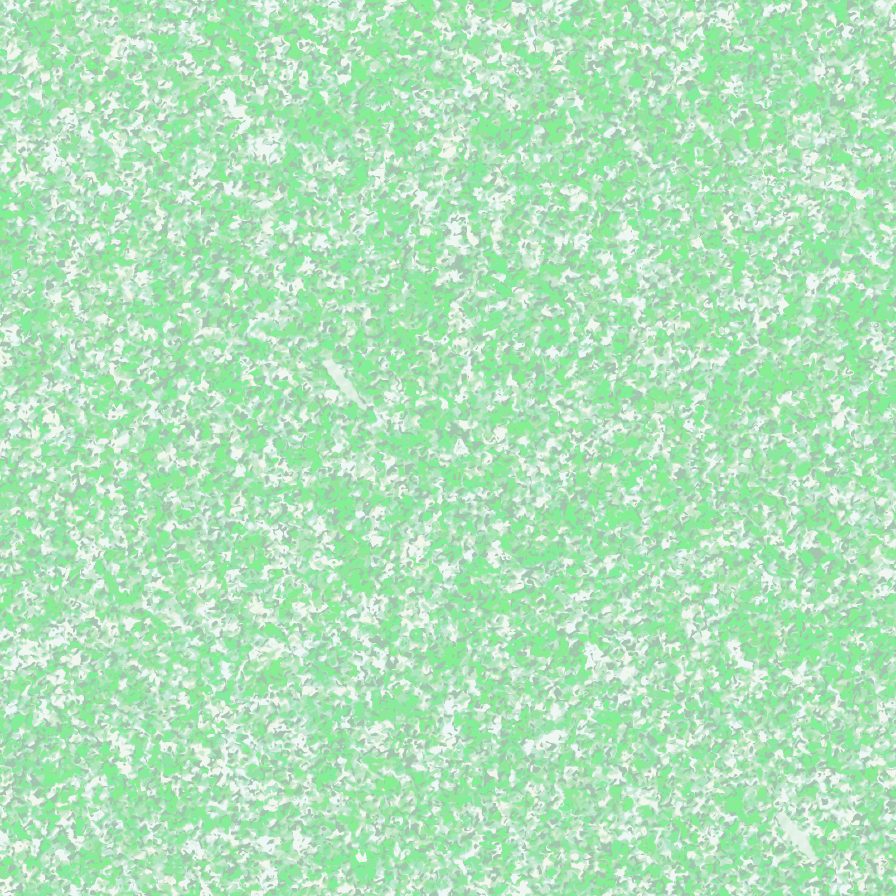
This texture is drawn by a WebGL 2 fragment shader. Its source:

```glsl
#version 300 es
precision highp float;

uniform vec2 u_resolution;
out vec4 outColor;

// Grain sizes, in cells per canvas height
const float FLAKE_CELLS = 98.0;
const float CHIP_CELLS = 185.0;
const float GRIT_CELLS = 250.0;
const float CLUSTER_CELLS = 34.0;
const float CLOUD_CELLS = 7.0;

// Strengths
const float FLAKE_WARP = 0.6;
const float CHIP_WARP = 0.7;
const float TONE_CONTRAST = 2.65;
const float TONE_SOFTNESS = 0.06;
const float TINT_AMOUNT = 0.045;
const vec2 SHADOW_OFFSET = vec2(-0.0016, 0.0020);
const mat2 CHIP_TURN = mat2(0.83, 0.56, -0.56, 0.83);
const mat2 GRIT_TURN = mat2(0.92, -0.39, 0.39, 0.92);

// Upper limits of the tones, from vivid to white
const vec4 TONE_LIMITS = vec4(0.17, 0.40, 0.66, 0.85);
const vec3 VIVID = vec3(0.51, 0.94, 0.58);
const vec3 GREEN = vec3(0.58, 0.89, 0.64);
const vec3 SOFT = vec3(0.68, 0.90, 0.73);
const vec3 PALE = vec3(0.79, 0.91, 0.82);
const vec3 WHITE = vec3(0.94, 0.97, 0.945);
const vec3 SHADE = vec3(0.64, 0.77, 0.685);

// Large pale splinters
const vec2 SPLINTER_START = vec2(0.388, 0.567);
const vec2 SPLINTER_STEP = vec2(0.505, -0.505);
const vec2 SPLINTER_HALF = vec2(0.021, -0.026);
const float SPLINTER_WIDTH = 0.0075;

uint scramble(uint n) {
    n = (n ^ (n >> 16)) * 0x7feb352du;
    n = (n ^ (n >> 15)) * 0x846ca68bu;
    return n ^ (n >> 16);
}

// Random value from 0 to 1 for a lattice cell
float hash(vec2 cell, uint seed) {
    uvec2 c = uvec2(ivec2(cell) + 4096);
    return float(scramble(c.x + scramble(c.y + scramble(seed))) >> 8) / 16777216.0;
}

// Smooth value noise from -1 to 1
float noise(vec2 p, uint seed) {
    vec2 cell = floor(p);
    vec2 f = p - cell;
    f = f * f * (3.0 - 2.0 * f);
    float low = mix(hash(cell, seed), hash(cell + vec2(1, 0), seed), f.x);
    float high = mix(hash(cell + vec2(0, 1), seed), hash(cell + 1.0, seed), f.x);
    return 2.0 * mix(low, high, f.y) - 1.0;
}

// Cell of the nearest scattered flake centre
vec2 nearestFlake(vec2 p) {
    vec2 base = floor(p);
    vec2 nearest = base;
    float best = 9.0;
    for (int y = -1; y <= 1; y++) {
        for (int x = -1; x <= 1; x++) {
            vec2 cell = base + vec2(x, y);
            vec2 d = cell + vec2(hash(cell, 1u), hash(cell, 2u)) - p;
            float dist = dot(d, d);
            if (dist < best) {
                best = dist;
                nearest = cell;
            }
        }
    }
    return nearest;
}

// Coverage of the tapered splinters with ragged rims
float splinters(vec2 p, float rag) {
    float cover = 0.0;
    for (int i = 0; i < 2; i++) {
        vec2 d = p - SPLINTER_START - float(i) * SPLINTER_STEP;
        float along = clamp(dot(d, SPLINTER_HALF) / dot(SPLINTER_HALF, SPLINTER_HALF), -1.0, 1.0);
        float width = SPLINTER_WIDTH * (0.85 - 0.3 * along - 0.45 * along * along) + 0.003 * rag;
        float dist = length(d - along * SPLINTER_HALF) - width;
        cover = max(cover, 1.0 - smoothstep(-0.001, 0.001, dist));
    }
    return cover;
}

vec3 tonePalette(float tone) {
    vec4 s = smoothstep(TONE_LIMITS - TONE_SOFTNESS, TONE_LIMITS + TONE_SOFTNESS, vec4(tone));
    vec3 color = mix(mix(VIVID, GREEN, s.x), SOFT, s.y);
    return mix(mix(color, PALE, s.z), WHITE, s.w);
}

vec3 surface(vec2 p) {
    // Ragged flakes, each with its own tone
    vec2 warp = vec2(noise(p * CHIP_CELLS, 3u), noise(p * CHIP_CELLS, 4u));
    vec2 flake = nearestFlake(p * FLAKE_CELLS + FLAKE_WARP * warp);
    float flakeTone = 2.0 * hash(flake, 5u) - 1.0;

    // Chips, clusters and broad clouds, spread evenly over the tone range
    vec2 chipWarp = CHIP_WARP * warp.yx;
    float chip = noise(CHIP_TURN * p * CHIP_CELLS + chipWarp, 6u);
    float cluster = noise(p * CLUSTER_CELLS, 7u);
    float cloud = noise(p * CLOUD_CELLS, 8u);
    float sum = 0.82 * flakeTone + 0.95 * chip + 0.28 * cluster + 0.2 * cloud;
    vec3 color = tonePalette(1.0 / (1.0 + exp(-TONE_CONTRAST * sum)));
    color += TINT_AMOUNT * (hash(flake, 9u) - 0.5) * vec3(-0.6, 0.0, 1.0);

    // Grey grit, denser in the shadow of raised chips
    float relief = noise(CHIP_TURN * (p + SHADOW_OFFSET) * CHIP_CELLS + chipWarp, 6u) - chip;
    float grit = 0.55 * relief + 0.8 * noise(GRIT_TURN * p * GRIT_CELLS + warp, 10u);
    color = mix(color, SHADE, smoothstep(0.28, 0.52, grit));

    vec3 splinterColor = mix(PALE, WHITE, 0.55 + 0.4 * chip);
    return mix(color, splinterColor, splinters(p, 0.6 * warp.x + 0.6 * chip));
}

void main() {
    // Four samples per pixel smooth the grain edges
    vec3 color = vec3(0.0);
    for (int i = 0; i < 4; i++) {
        vec2 offset = vec2(i & 1, i >> 1) * 0.5 - 0.25;
        color += surface((gl_FragCoord.xy + offset) / u_resolution.y);
    }
    outColor = vec4(color / 4.0, 1.0);
}
```
